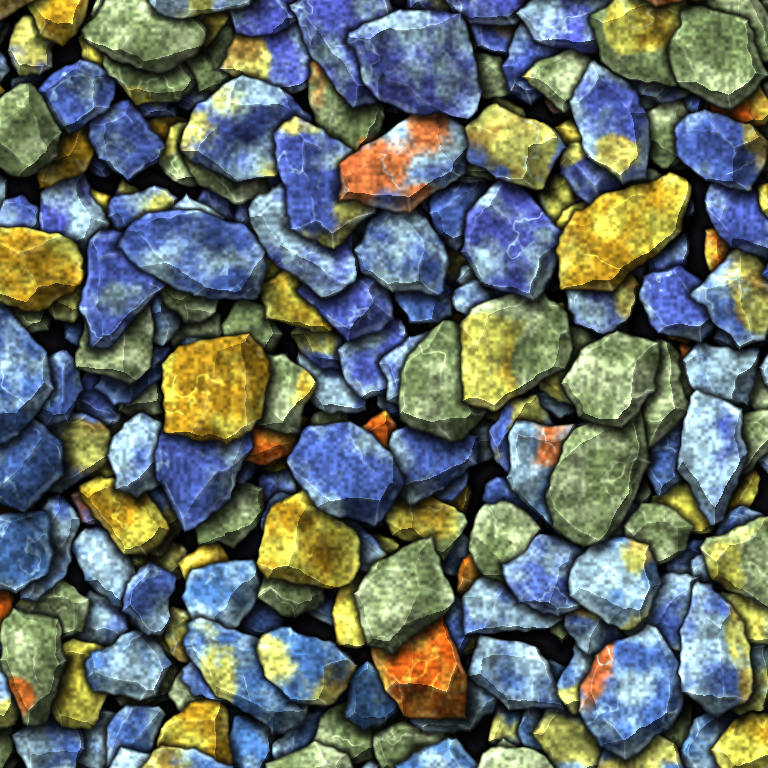
Write a WebGL 2 fragment shader that draws this texture.

```glsl
#version 300 es
precision highp float;
// A heap of angular crushed stones in blue, grey, olive and yellow with dark gaps.

uniform vec2 u_resolution;
out vec4 fragColor;

const int LAYERS = 3;
const int SIDES = 7;
const float TAU = 6.28318;
const float CELLS_BOTTOM = 13.0;   // grid cells across the canvas, lowest layer
const float CELLS_STEP = 2.8;      // fewer, larger stones in each higher layer
const float TOP_SHARE = 0.72;      // share of filled cells in the top layer
const float JITTER = 0.6;
const float SHADOW_WIDTH = 0.011;
const float SHADOW_CAST = 0.014;
const float GRAIN_SCALE = 210.0;
const vec3 LIGHT = vec3(-0.38, 0.58, 0.72);

const vec3 GAP = vec3(0.06, 0.06, 0.08);
const vec3 BLUE = vec3(0.27, 0.36, 0.66);
const vec3 VIOLET = vec3(0.29, 0.29, 0.65);
const vec3 TEAL = vec3(0.26, 0.46, 0.62);
const vec3 PALE = vec3(0.60, 0.73, 0.79);
const vec3 OLIVE = vec3(0.41, 0.48, 0.31);
const vec3 SAND = vec3(0.70, 0.77, 0.58);
const vec3 YELLOW = vec3(0.87, 0.86, 0.34);
const vec3 OCHRE = vec3(0.68, 0.53, 0.13);
const vec3 RUST = vec3(0.80, 0.36, 0.10);

float hash(vec2 p) {
  return fract(sin(dot(p, vec2(127.1, 311.7))) * 43758.5453);
}

float rnd(float seed, float k) {
  return hash(vec2(seed * 91.7, k));
}

float noise(vec2 p) {
  vec2 i = floor(p), f = fract(p);
  f = f * f * (3.0 - 2.0 * f);
  return mix(mix(hash(i), hash(i + vec2(1, 0)), f.x),
             mix(hash(i + vec2(0, 1)), hash(i + vec2(1, 1)), f.x), f.y);
}

float fbm(vec2 p) {
  float sum = 0.0, amp = 0.5;
  for (int i = 0; i < 5; i++) {
    sum += amp * noise(p);
    p = mat2(1.6, 1.2, -1.2, 1.6) * p + 7.3;
    amp *= 0.56;
  }
  return sum / 1.07;
}

// Mineral colour with blotches, stains, veins and grain.
vec3 stoneColor(vec2 uv, float seed) {
  vec2 p = uv + seed * 11.0;
  float kind = rnd(seed, 1.0);
  float tone = rnd(seed, 2.0);
  float blotch = fbm(p * 22.0);
  vec3 low = mix(mix(TEAL, VIOLET, clamp(uv.y + 0.7 * (tone - 0.5), 0.0, 1.0)), BLUE, 0.4);
  vec3 high = PALE;
  if (kind > 0.95) { low = RUST; high = mix(RUST, YELLOW, 0.6); }
  else if (kind > 0.80) { low = OCHRE; high = YELLOW; }
  else if (kind > 0.58) { low = OLIVE; high = SAND; }
  vec3 col = mix(low, high, smoothstep(0.36, 0.68, blotch + 0.28 * (rnd(seed, 3.0) - 0.5)));

  float stain = smoothstep(0.58, 0.68, 0.7 * noise(p * 13.0) + 0.3 * blotch);
  vec3 stainColor = mix(OCHRE, YELLOW, smoothstep(0.3, 0.6, blotch));
  stainColor = mix(stainColor, RUST, step(0.88, rnd(seed, 4.0)));
  col = mix(col, stainColor, 0.8 * stain * step(0.5, rnd(seed, 5.0)));

  float vein = smoothstep(0.025, 0.0, abs(fbm(p * 11.0 + 4.0) - 0.5));
  col = mix(col, high * 1.2, 0.55 * vein * smoothstep(0.4, 0.6, noise(p * 27.0)));
  float grain = 0.6 * noise(p * GRAIN_SCALE) + 0.4 * noise(p * GRAIN_SCALE * 0.4);
  return col * mix(0.55, 1.45, grain);
}

void main() {
  vec2 uv = gl_FragCoord.xy / u_resolution.y;
  float aa = 1.0 / u_resolution.y;
  vec2 rough = vec2(noise(uv * 28.0), noise(uv * 28.0 + 40.0)) - 0.5;
  rough += 0.35 * (vec2(noise(uv * 95.0), noise(uv * 95.0 + 70.0)) - 0.5);
  vec3 col = GAP;

  for (int layer = 0; layer < LAYERS; layer++) {
    float cells = CELLS_BOTTOM - CELLS_STEP * float(layer);
    vec2 grid = (uv + 0.011 * rough) * cells + float(layer) * vec2(3.7, 5.3);
    for (int n = 0; n < 9; n++) {
      vec2 cell = floor(grid) + vec2(n % 3, n / 3) - 1.0;
      float seed = hash(cell + float(layer) * 31.0);
      if (layer == LAYERS - 1 && rnd(seed, 6.0) > TOP_SHARE) continue;

      // Place, turn and stretch the stone.
      vec2 center = cell + 0.5 + JITTER * (vec2(rnd(seed, 7.0), rnd(seed, 8.0)) - 0.5);
      float size = mix(0.48, 0.70, rnd(seed, 9.0));
      float turn = TAU * rnd(seed, 10.0);
      mat2 spin = mat2(cos(turn), sin(turn), -sin(turn), cos(turn));
      float stretch = mix(1.0, 1.32, rnd(seed, 11.0));
      vec2 p = (grid - center) / size;
      vec2 q = spin * p * vec2(1.0 / stretch, stretch);

      // Outline from half planes; relief from the lowest facet.
      vec2 slope = 0.7 * (vec2(rnd(seed, 12.0), rnd(seed, 13.0)) - 0.5);
      float height = 0.32 - dot(q, slope), second = 9.0;
      float d = length(q) - 0.98;
      for (int i = 0; i < SIDES; i++) {
        float k = 20.0 + float(i) * 3.0;
        float angle = (float(i) + 0.8 * (rnd(seed, k) - 0.5)) * TAU / float(SIDES);
        vec2 dir = vec2(cos(angle), sin(angle));
        float side = dot(q, dir) - mix(0.68, 0.98, rnd(seed, k + 1.0));
        float steep = mix(0.5, 2.6, rnd(seed, k + 2.0));
        d = max(d, side);
        float facet = -side * steep;
        second = min(second, max(facet, height));
        if (facet < height) { height = facet; slope = dir * steep; }
      }
      d *= size / cells;

      // Contact shadow, longer away from the light.
      float away = max(0.0, -dot(p / (length(p) + 0.001), normalize(LIGHT.xy)));
      col *= mix(0.12, 1.0, smoothstep(-0.002, SHADOW_WIDTH + SHADOW_CAST * away, d));
      if (d > aa) continue;

      // Facet light, worn ridges and pale rim.
      vec3 normal = normalize(vec3(slope * spin + 0.9 * rough, 1.0));
      float lit = mix(0.38, 1.36, clamp(dot(normal, normalize(LIGHT)), 0.0, 1.0));
      vec3 stone = stoneColor(uv, seed) * lit;
      float wear = smoothstep(0.35, 0.65, noise(uv * 60.0 + seed * 9.0));
      float ridge = smoothstep(0.06, 0.0, second - height);
      float rim = smoothstep(0.006, 0.001, abs(d + 0.005));
      stone += wear * (0.16 * ridge + 0.13 * rim) * vec3(0.9, 1.0, 0.9);
      stone *= mix(0.55, 1.0, smoothstep(0.0, 0.004, -d));
      col = mix(col, stone, smoothstep(aa, -aa, d));
    }
  }
  fragColor = vec4(clamp(col, 0.0, 1.0), 1.0);
}
```
